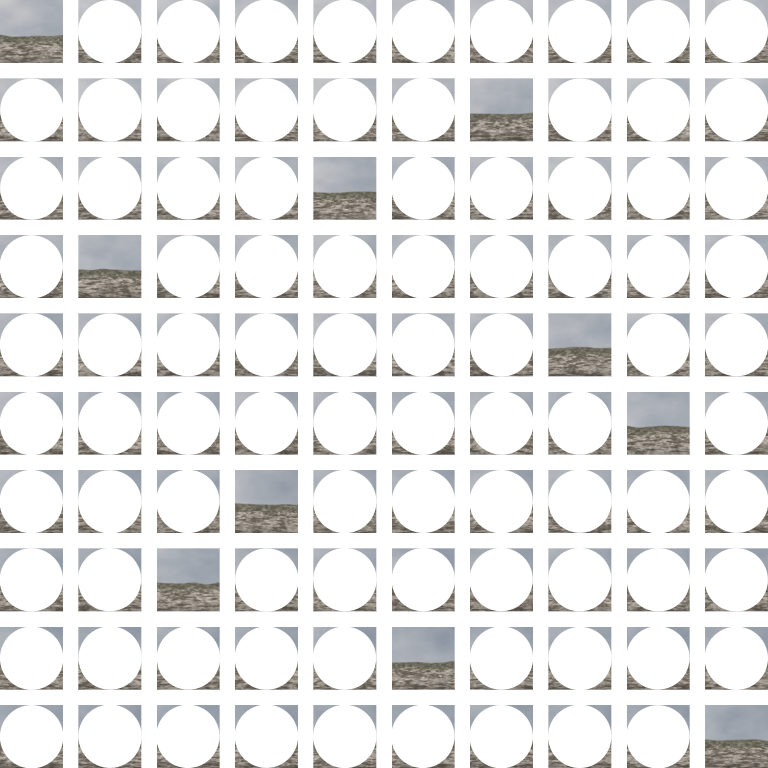
A WebGL 2 fragment shader for this pattern:

```glsl
#version 300 es
precision highp float;
// Ten by ten grid of small misty moorland tiles, most covered by a white disc.
#define COUNT 10
#define PITCH 0.102
#define TILE 0.082
#define DISC_RADIUS 0.503
#define DISC_JITTER 0.012
#define HORIZON 0.56
#define MIST vec3(0.78, 0.78, 0.79)
#define SLATE vec3(0.54, 0.58, 0.63)
#define SAND vec3(0.70, 0.67, 0.63)
#define EARTH vec3(0.43, 0.40, 0.36)
#define HEATH vec3(0.38, 0.37, 0.32)

uniform vec2 u_resolution;
out vec4 fragColor;

// Column of the uncovered tile in each row, from the top down
const int OPEN_COLUMN[COUNT] = int[COUNT](0, 6, 4, 1, 7, 8, 3, 2, 5, 9);

float hash(vec2 p) {
    vec3 q = fract(vec3(p.xyx) * 0.1031);
    q += dot(q, q.yzx + 33.33);
    return fract((q.x + q.y) * q.z);
}

float noise(vec2 p) {
    vec2 i = floor(p);
    vec2 f = fract(p);
    f = f * f * (3.0 - 2.0 * f);
    float low = mix(hash(i), hash(i + vec2(1.0, 0.0)), f.x);
    float high = mix(hash(i + vec2(0.0, 1.0)), hash(i + vec2(1.0)), f.x);
    return mix(low, high, f.y);
}

float fbm(vec2 p) {
    float sum = 0.0;
    float gain = 0.5;
    for (int i = 0; i < 4; i++) {
        sum += gain * noise(p);
        p = p * 2.03 + 17.0;
        gain *= 0.5;
    }
    return sum;
}

// Overcast sky, paler to the left and in the upper rows
vec3 sky(vec2 uv, float age, vec2 seed) {
    float cloud = fbm(uv * vec2(2.5, 4.0) + seed) - 0.47;
    float haze = smoothstep(0.2, HORIZON, uv.y);
    float shade = 0.32 + 0.32 * age + 0.30 * (uv.x - 0.5) + 0.65 * cloud;
    shade += (0.10 - 0.30 * age) * (haze - 0.4);
    return mix(MIST, SLATE, clamp(shade, 0.0, 1.15));
}

// Stony ground with a dark heath band and faint converging tracks
vec3 ground(vec2 uv, float depth, vec2 seed) {
    float spread = 0.35 + depth;
    float stones = fbm(vec2((uv.x - 0.5) * 9.0 / spread, depth * 16.0) + seed);
    float grit = noise(uv * vec2(26.0, 38.0) + seed);
    vec3 color = mix(EARTH, SAND, smoothstep(0.22, 0.68, stones));
    color *= 0.84 + 0.28 * grit;

    float lane = abs(fract((uv.x - 0.6) / spread * 3.0) - 0.5);
    float track = 1.0 - smoothstep(0.03, 0.10, lane);
    color *= 1.0 - 0.22 * track * smoothstep(0.3, 0.6, depth) * grit;

    float band = 1.0 - smoothstep(0.12, 0.42, depth + 0.25 * (stones - 0.45));
    color = mix(color, HEATH * (0.85 + 0.4 * grit), 0.8 * band);
    return color * (1.0 - 0.18 * smoothstep(0.65, 1.0, depth));
}

vec3 landscape(vec2 uv, vec2 cell) {
    vec2 seed = cell * vec2(13.0, 29.0);
    float age = cell.y / float(COUNT - 1);
    float ridge = HORIZON + 0.035 * (noise(vec2(uv.x * 5.0, 0.0) + seed) - 0.5);
    ridge += 0.03 * (hash(cell + 5.0) - 0.5);
    float depth = clamp((uv.y - ridge) / (1.0 - ridge), 0.0, 1.0);
    float land = smoothstep(-0.015, 0.015, uv.y - ridge);
    return mix(sky(uv, age, seed), ground(uv, depth, seed), land);
}

void main() {
    vec2 p = gl_FragCoord.xy / u_resolution;
    p.y = 1.0 - p.y;
    float pixel = 1.0 / (min(u_resolution.x, u_resolution.y) * TILE);

    // Tile coordinates, with y running down
    vec2 cell = clamp(floor(p / PITCH), 0.0, float(COUNT - 1));
    vec2 uv = (p - cell * PITCH) / TILE;

    // Square tile coverage
    vec2 edge = abs(uv - 0.5) - 0.5;
    float square = clamp(0.5 - max(edge.x, edge.y) / pixel, 0.0, 1.0);

    // Disc coverage, slightly off centre in each tile
    vec2 jitter = vec2(hash(cell + 41.0), hash(cell + 83.0)) - 0.5;
    vec2 center = 0.5 + DISC_JITTER * jitter;
    float disc = clamp(0.5 - (length(uv - center) - DISC_RADIUS) / pixel, 0.0, 1.0);
    if (int(cell.x) == OPEN_COLUMN[int(cell.y)]) disc = 0.0;

    vec3 color = mix(vec3(1.0), landscape(uv, cell), square * (1.0 - disc));
    fragColor = vec4(color, 1.0);
}
```
